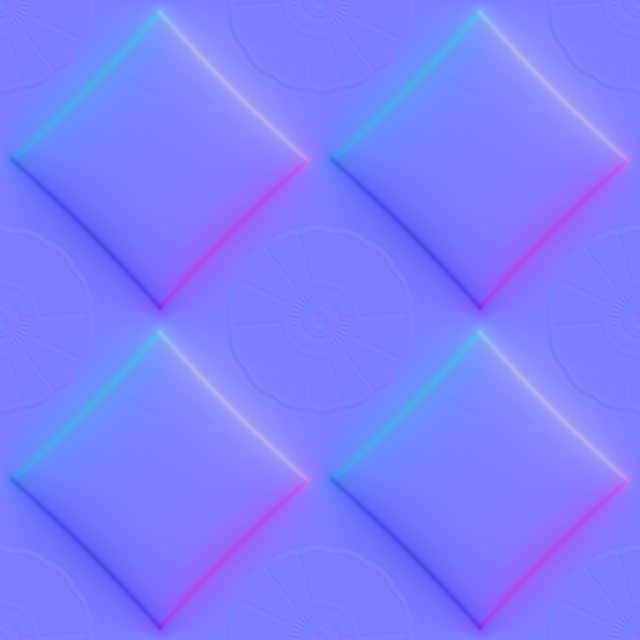
Reproduce this texture map procedurally as a three.js fragment shader.

```glsl
// Tangent-space normal map: two by two raised diamonds with bowed sides, and
// fluted round medallions in the gaps. Edge slopes are summed from neighbouring
// diamonds; fine detail is a height field differentiated numerically.
varying vec2 vUv;

const float REPEATS = 2.0;
const float SIDE = 0.326;    // half side of a diamond, in cells
const float BOW = 0.010;     // inward sag of each side
const float RIM = 0.283;     // medallion radius, in cells
const float TAU = 6.2831853;

float hash(vec2 p) {
  vec3 h = fract(vec3(p.xyx) * 0.1031);
  h += dot(h, h.yzx + 33.33);
  return fract((h.x + h.y) * h.z);
}

// Value noise that wraps after a whole number of lattice steps
float noise(vec2 p, float period) {
  vec2 i = floor(p), f = fract(p);
  f = f * f * f * (f * (f * 6.0 - 15.0) + 10.0);
  vec2 a = mod(i, period), b = mod(i + 1.0, period);
  return mix(mix(hash(a), hash(vec2(b.x, a.y)), f.x),
             mix(hash(vec2(a.x, b.y)), hash(b), f.x), f.y);
}

float ridge(float d, float width) {
  return exp(-d * d / (width * width));
}

float band(float x, float low, float high, float soft) {
  return smoothstep(low - soft, low + soft, x) * (1.0 - smoothstep(high - soft, high + soft, x));
}

// Outward tilt along the four sides of one diamond
vec2 diamondTilt(vec2 p) {
  vec2 tilt = vec2(0.0);
  for (int k = 0; k < 4; k++) {
    float angle = TAU * (float(k) + 0.5) / 4.0;
    vec2 normal = vec2(cos(angle), sin(angle));
    float along = dot(p, vec2(-normal.y, normal.x));
    float t = clamp(along / SIDE, -1.0, 1.0);
    float across = dot(p, normal) - SIDE + BOW * (1.0 - t * t);
    float d = length(vec2(max(abs(along) - SIDE, 0.0), across));
    tilt += normal * (0.10 * ridge(d, 0.008) + 0.07 * exp(-d / 0.03) + 0.13 * exp(-d / 0.10));
  }
  return tilt;
}

// Raised disc with scalloped rim, flutes, beaded collar and hub
float medallion(vec2 q) {
  float r = length(q);
  float angle = atan(q.y, q.x + 0.00001);
  float flute = abs(sin(7.0 * (angle - 0.09 * sin(2.0 * angle) - 0.06)));
  float rim = RIM + 0.008 * flute;
  float h = 1.3 * (1.0 - smoothstep(rim - 0.008, rim + 0.008, r));
  h += 0.45 * ridge(r - rim + 0.009, 0.006);
  h += 0.25 * ridge(r - 0.306, 0.005);
  h -= 0.55 * ridge(flute * r / 7.0, 0.005) * band(r, 0.122, rim - 0.008, 0.008);
  h += 0.45 * ridge(r - 0.113, 0.007);
  h += 0.35 * cos(36.0 * angle) * band(r, 0.070, 0.090, 0.006);
  h -= 0.60 * ridge(r - 0.060, 0.009);
  h += 1.00 * ridge(r - 0.029, 0.009);
  return h;
}

// Faint folds pointing at the centre of a diamond
float creases(vec2 p) {
  vec2 a = abs(p);
  float near = min(a.x, a.y), far = max(a.x, a.y);
  float inside = 1.0 - smoothstep(0.36, 0.43, a.x + a.y);
  return ridge(far - 0.19 - 0.62 * near, 0.009) * inside;
}

// Small scale height; cell coordinates repeat every unit
float relief(vec2 g) {
  vec2 p = fract(g) - 0.5;
  vec2 q = fract(g + 0.5) - 0.5;
  float grain = 0.45 * noise(g * 34.0, 34.0) + 0.9 * noise(g * 13.0, 13.0);
  float streaks = noise(vec2(g.x + g.y, g.x - g.y) * vec2(7.0, 28.0), 7.0);
  return medallion(q) - 0.3 * creases(p) + 0.6 * grain + 0.2 * streaks;
}

vec2 reliefTilt(vec2 g) {
  vec2 e = vec2(0.0025, 0.0);
  vec2 slope = vec2(relief(g + e.xy) - relief(g - e.xy), relief(g + e.yx) - relief(g - e.yx));
  return -slope / (2.0 * e.x) * 0.0003;
}

void main() {
  vec2 g = vUv * REPEATS;
  vec2 p = fract(g) - 0.5;
  vec2 q = fract(g + 0.5) - 0.5;

  // Broad slopes, including those reaching in from neighbouring cells
  vec2 tilt = vec2(0.0);
  for (int y = -1; y <= 1; y++)
    for (int x = -1; x <= 1; x++)
      tilt += diamondTilt(p - vec2(float(x), float(y)));

  // The medallion face lies nearly flat
  float face = 1.0 - smoothstep(RIM - 0.02, RIM + 0.03, length(q));
  tilt *= 1.0 - 0.6 * face;
  tilt += reliefTilt(g) - vec2(0.012, 0.008);

  // Pack the unit normal into colour
  vec2 n = 2.0 * tilt;
  float z = sqrt(max(1.0 - dot(n, n), 0.0));
  gl_FragColor = vec4(0.5 + 0.5 * vec3(n, z), 1.0);
}
```
